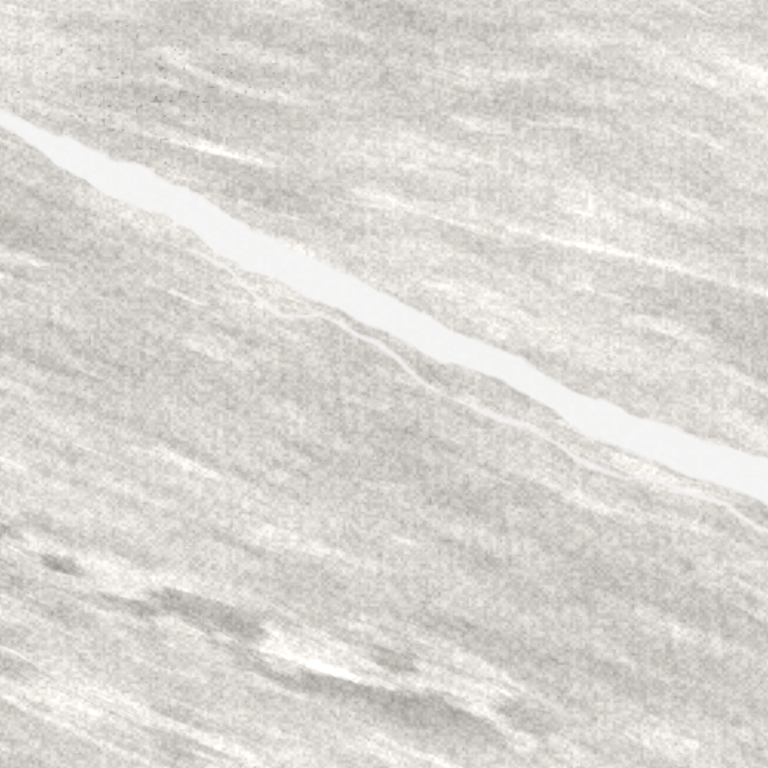
This texture is drawn by a Shadertoy shader. Its source:

```glsl
// Pale grey quartzite slab with a diagonal white vein, wispy streaks and fine grain
#define BASE_TONE 0.842
#define CLOUD_AMOUNT 0.20
#define STREAK_AMOUNT 0.17
#define GRAIN_AMOUNT 0.11
#define GRAIN_SCALE 250.0
#define DARK_BAND_AMOUNT 0.17
#define VEIN_WIDTH 0.024
#define EDGE_SOFTNESS 0.004
#define WARM_TINT vec3(0.014, 0.0, -0.021)
#define VEIN_COLOR vec3(0.962, 0.960, 0.958)

float hash(vec2 p) {
    return fract(sin(dot(p, vec2(127.1, 311.7))) * 43758.55);
}

float noise(vec2 p) {
    vec2 i = floor(p), f = fract(p);
    f = f * f * (3.0 - 2.0 * f);
    return mix(mix(hash(i), hash(i + vec2(1, 0)), f.x),
               mix(hash(i + vec2(0, 1)), hash(i + vec2(1, 1)), f.x), f.y);
}

float fbm(vec2 p) {
    float sum = 0.0, amp = 0.5;
    for (int i = 0; i < 5; i++) {
        sum += amp * noise(p);
        p = mat2(1.6, 0.5, -0.5, 1.9) * p + 17.3;
        amp *= 0.5;
    }
    return sum / 0.97;
}

// Soft ridge: 1 on the centre line, falling to 0 at the given width
float ridge(float d, float width) {
    return 1.0 - smoothstep(0.0, width, abs(d));
}

// Solid stroke with a narrow smooth edge
float stroke(float d, float halfWidth) {
    return 1.0 - smoothstep(-EDGE_SOFTNESS, EDGE_SOFTNESS, abs(d) - halfWidth);
}

void mainImage(out vec4 fragColor, in vec2 fragCoord) {
    vec2 uv = fragCoord / iResolution.xy;

    // Bedding coordinates: layers slope down to the right, flatter at the top
    float bed = uv.y + uv.x * mix(0.40, 0.20, uv.y);
    float warp = fbm(uv * 5.0) - 0.5;
    float ragged = fbm(uv * 28.0 + 4.0) - 0.5;
    bed += 0.05 * warp;

    // Broad clouds and fine streaks along the bedding
    float cloud = fbm(vec2(uv.x * 3.0, bed * 13.0));
    float streak = fbm(vec2(uv.x * 13.0, bed * 65.0) + 31.0);
    float tone = BASE_TONE + CLOUD_AMOUNT * (cloud - 0.5) + STREAK_AMOUNT * (streak - 0.5);

    // Short pale wisps
    float wisp = fbm(vec2(uv.x * 8.0, bed * 48.0) + 73.0);
    tone += 0.07 * smoothstep(0.60, 0.76, wisp);

    // Centre line of the main vein
    float veinLine = 0.857 - 0.60 * uv.x + 0.12 * uv.x * uv.x;
    float veinDist = uv.y - veinLine - 0.022 * (noise(vec2(uv.x * 9.0, 2.0)) - 0.5);

    // Greyer rock below the vein, and a darker patch at the upper left
    tone -= 0.025 * smoothstep(0.02, -0.08, veinDist) * smoothstep(-0.42, -0.15, veinDist);
    float patchMask = 1.0 - smoothstep(0.04, 0.22, length((uv - vec2(0.20, 0.88)) * vec2(0.8, 1.6)));
    tone -= 0.05 * patchMask;

    // Mottled dark band near the lower left
    float bandDist = uv.y - 0.285 + 0.36 * uv.x + 0.05 * warp;
    float band = ridge(bandDist, 0.085) * (1.0 - smoothstep(0.62, 0.85, uv.x));
    float mottle = fbm(vec2(uv.x * 16.0, (uv.y + 0.3 * uv.x) * 38.0) + 9.0);
    tone -= DARK_BAND_AMOUNT * band * smoothstep(0.38, 0.62, mottle);
    tone += 0.06 * band * smoothstep(0.52, 0.34, mottle);

    // Pale layers under the dark band
    float paleDist = uv.y - 0.125 + 0.36 * uv.x + 0.04 * warp;
    float paleFade = 1.0 - smoothstep(0.25, 0.55, uv.x);
    tone += 0.10 * ridge(paleDist, 0.06) * paleFade * smoothstep(0.3, 0.6, streak);
    tone += 0.09 * ridge(paleDist + 0.035 + 0.09 * uv.x, 0.009) * paleFade;

    // Faint upper vein, crisp on its lower edge
    float upperDist = uv.y - 0.87 + 0.24 * uv.x - 0.03 * warp;
    tone += 0.05 * ridge(upperDist, 0.022);
    tone += 0.07 * ridge(upperDist + 0.004, 0.007) * smoothstep(0.35, 0.65, noise(uv.xx * 7.0));

    // Fine grain and dark specks
    float grain = noise(uv * GRAIN_SCALE) + 0.6 * noise(uv * GRAIN_SCALE * 0.5 + 51.0) - 0.8;
    float speck = smoothstep(0.78, 0.96, noise(uv * GRAIN_SCALE * 0.65 + 19.0));
    tone += GRAIN_AMOUNT * grain - (0.05 + 0.08 * patchMask) * speck;

    vec3 color = vec3(tone) + WARM_TINT;

    // Pale halo and main white vein
    float halfWidth = VEIN_WIDTH * mix(0.4, 1.0, smoothstep(0.0, 0.14, uv.x));
    halfWidth *= 0.78 + 0.45 * noise(vec2(uv.x * 6.0, 8.0));
    float vein = stroke(veinDist + 0.018 * ragged, halfWidth);
    color += 0.035 * ridge(veinDist, 0.06);

    // Thin broken companion vein below
    float threadWobble = 0.030 * (noise(vec2(uv.x * 14.0, 5.0)) - 0.5);
    float threadDist = veinDist + 0.055 + threadWobble + 0.016 * ragged;
    float threadWidth = 0.0055 * noise(vec2(uv.x * 17.0, 11.0)) - 0.0005;
    float thread = stroke(threadDist, threadWidth) * smoothstep(0.12, 0.30, uv.x);
    color += 0.025 * ridge(threadDist, 0.018);

    vec3 veinColor = VEIN_COLOR + 0.012 * grain;
    color = mix(color, veinColor, max(vein, 0.85 * thread));
    fragColor = vec4(clamp(color, 0.0, 1.0), 1.0);
}
```
